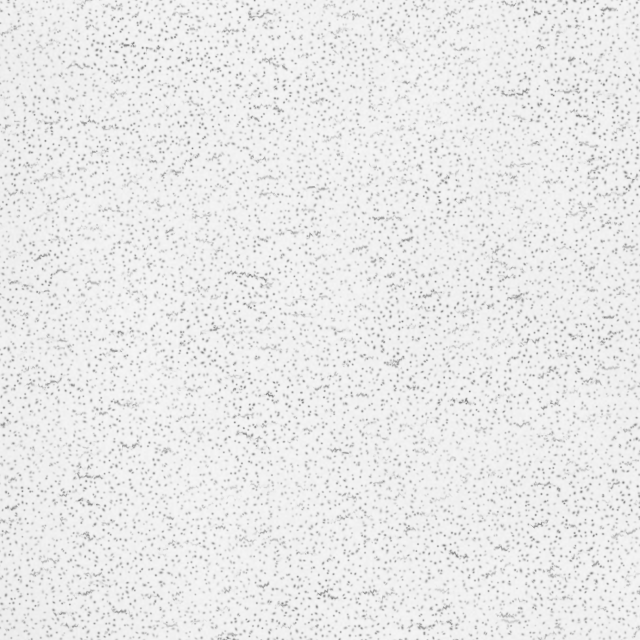
Write a WebGL 1 fragment shader that draws this texture.

```glsl
precision highp float;

uniform vec2 u_resolution;

#define PAINT_LEVEL 0.949
#define GRAIN 0.022
#define BROAD_TONE 0.022
#define DOT_GRID 102.0
#define DOT_RADIUS 0.00178
#define DOT_DARK 0.25
#define DOT_PRESENCE 0.93
#define FISSURE_GRID vec2(15.0, 30.0)
#define FISSURE_LENGTH 0.018
#define FISSURE_WIDTH 0.0023
#define FISSURE_DARK 0.30
#define FISSURE_PRESENCE 0.92

float hash(vec2 p) {
  vec3 q = fract(p.xyx * vec3(0.1031, 0.1030, 0.0973));
  q += dot(q, q.yzx + 33.33);
  return fract((q.x + q.y) * q.z);
}

vec2 hash2(vec2 p) {
  return vec2(hash(p + 17.3), hash(p + 71.9));
}

float noise(vec2 p) {
  vec2 i = floor(p);
  vec2 f = fract(p);
  f = f * f * (3.0 - 2.0 * f);
  float low = mix(hash(i), hash(i + vec2(1.0, 0.0)), f.x);
  float high = mix(hash(i + vec2(0.0, 1.0)), hash(i + 1.0), f.x);
  return mix(low, high, f.y);
}

vec2 rotate(vec2 p, float angle) {
  float c = cos(angle);
  float s = sin(angle);
  return vec2(c * p.x + s * p.y, c * p.y - s * p.x);
}

// Soft round falloff, smooth at any canvas size
float falloff(float distanceSquared, float radius) {
  return exp(-distanceSquared / (radius * radius));
}

// Small punched holes on a jittered grid, slightly oval
float pinholes(vec2 uv) {
  vec2 home = floor(uv * DOT_GRID);
  float shade = 0.0;
  for (int y = -1; y <= 1; y++) {
    for (int x = -1; x <= 1; x++) {
      vec2 cell = home + vec2(float(x), float(y));
      vec2 center = (cell + 0.5 + 0.98 * (hash2(cell) - 0.5)) / DOT_GRID;
      vec2 kind = hash2(cell + 203.0);
      vec2 d = rotate(uv - center, 6.2832 * hash(cell + 311.0));
      d.x /= 1.0 + 0.6 * kind.y * kind.y;
      float radius = DOT_RADIUS * mix(0.8, 1.15, kind.x);
      float dark = DOT_DARK * mix(0.45, 1.45, hash(cell + 419.0));
      float present = step(hash(cell + 523.0), DOT_PRESENCE);
      shade = max(shade, falloff(dot(d, d), radius) * dark * present);
    }
  }
  return shade;
}

// Ragged, wavy fissures that run mostly sideways
float fissures(vec2 uv) {
  vec2 home = floor(uv * FISSURE_GRID);
  float clumps = smoothstep(0.25, 0.75, noise(uv * vec2(210.0, 270.0)));
  float shade = 0.0;
  for (int y = -1; y <= 1; y++) {
    for (int x = -1; x <= 1; x++) {
      vec2 cell = home + vec2(float(x), float(y));
      vec2 center = (cell + hash2(cell + 607.0)) / FISSURE_GRID;
      vec2 kind = hash2(cell + 701.0);
      vec2 d = rotate(uv - center, mix(-0.3, 0.45, kind.x));
      float seed = 50.0 * kind.y;
      d.y += 0.007 * (noise(vec2(d.x * 110.0 + seed, seed)) - 0.5);
      d.y += 0.005 * (noise(vec2(d.x * 330.0 + seed, 9.0)) - 0.5);
      float halfLength = FISSURE_LENGTH * mix(0.4, 1.35, kind.y);
      float taper = 1.0 - smoothstep(0.6, 1.0, abs(d.x) / halfLength);
      float width = FISSURE_WIDTH * mix(0.6, 1.0, taper);
      float dark = FISSURE_DARK * mix(0.3, 1.15, hash(cell + 809.0));
      float present = step(hash(cell + 907.0), FISSURE_PRESENCE);
      shade = max(shade, falloff(d.y * d.y, width) * taper * dark * present);
    }
  }
  return shade * mix(0.12, 1.0, clumps);
}

void main() {
  vec2 uv = gl_FragCoord.xy / min(u_resolution.x, u_resolution.y);

  // Matte white paint, mottled finely and shaded broadly
  float broad = 0.6 * noise(uv * 2.5 + 4.0) + 0.4 * noise(uv * 9.0);
  float paint = PAINT_LEVEL + GRAIN * (noise(uv * 300.0) - 0.5);
  paint += BROAD_TONE * (broad - 0.5);
  paint -= 0.012 * (1.0 - smoothstep(0.0, 0.25, uv.x));

  // Holes and fissures deepen together from region to region
  float depth = mix(0.65, 1.35, noise(uv * 13.0 + 31.0));
  float holes = pinholes(uv) * depth;
  float cracks = fissures(uv) * depth;
  float shade = max(holes, cracks) + 0.3 * min(holes, cracks);
  gl_FragColor = vec4(vec3(paint - shade), 1.0);
}
```
